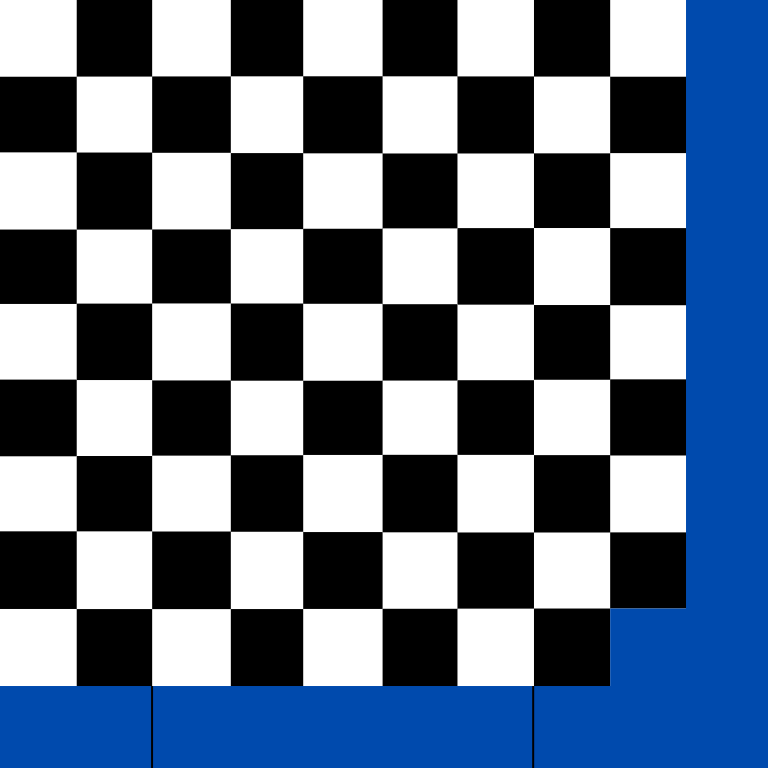
Give the GLSL for this pattern, as a Shadertoy shader.

```glsl
// Black and white checkerboard with slightly uneven cells, on a blue ground with two thin seams.

const float PI = 3.14159265;
const float CELLS = 9.0;
const float PITCH = 0.09925;          // cell size in canvas units
const float SEAM_WIDTH = 0.0026;
const vec3 BLACK = vec3(0.0);
const vec3 WHITE = vec3(1.0);
const vec3 BLUE = vec3(0.0, 0.29, 0.68);

// Antialiased step: 0 before the edge, 1 past it.
float past(float edge, float x, float pixel) {
    return clamp((x - edge) / pixel + 0.5, 0.0, 1.0);
}

// Left side of column k; the unevenness alternates and fades away from the centre.
float columnEdge(float k) {
    float d = k - 3.7;
    return k * PITCH + 0.0005 - 0.0028 * cos(PI * k) * exp(-0.4 * d * d);
}

// Top side of row k, measured downward; layered sines vary it per column.
float rowEdge(float k, float column) {
    float drift = 0.0014 * sin(2.0 * PI * k / CELLS);
    float wobble = 0.0012 * (1.0 + sin(0.5 * column + 2.4 * k - 2.85));
    return k * PITCH + drift - wobble * sin(PI * k / CELLS);
}

// Index of the column that holds x.
float columnIndex(float x) {
    float column = 0.0;
    for (float k = 1.0; k < CELLS; k++) column += step(columnEdge(k), x);
    return column;
}

// 1 on white cells, 0 on black ones: every edge crossed flips the sign.
float checker(vec2 p, float column, vec2 pixel) {
    float parity = 1.0;
    for (float k = 1.0; k < CELLS; k++) {
        parity *= 1.0 - 2.0 * past(columnEdge(k), p.x, pixel.x);
        parity *= 1.0 - 2.0 * past(rowEdge(k, column), p.y, pixel.y);
    }
    return 0.5 + 0.5 * parity;
}

// Coverage of the board, with its last corner cell removed.
float boardMask(vec2 p, float column, vec2 pixel) {
    float size = CELLS * PITCH;
    float last = CELLS - 1.0;
    float inside = (1.0 - past(size, p.x, pixel.x)) * (1.0 - past(size, p.y, pixel.y));
    float corner = past(columnEdge(last), p.x, pixel.x)
                 * past(rowEdge(last, column), p.y, pixel.y);
    return inside * (1.0 - corner);
}

// Thin vertical seams below the board, five cells apart.
float seamMask(vec2 p, vec2 pixel) {
    float seams = 0.0;
    for (float k = 2.0; k < CELLS; k += 5.0) {
        float d = abs(p.x - k * PITCH + 0.0005);
        seams = max(seams, 1.0 - past(0.5 * SEAM_WIDTH, d, pixel.x));
    }
    return seams * past(CELLS * PITCH, p.y, pixel.y);
}

void mainImage(out vec4 fragColor, in vec2 fragCoord) {
    vec2 pixel = 1.0 / iResolution.xy;
    vec2 p = fragCoord * pixel;
    p.y = 1.0 - p.y;                  // measure rows from the top

    float column = columnIndex(p.x);
    vec3 ground = mix(BLUE, BLACK, seamMask(p, pixel));
    vec3 board = mix(BLACK, WHITE, checker(p, column, pixel));
    fragColor = vec4(mix(ground, board, boardMask(p, column, pixel)), 1.0);
}
```
